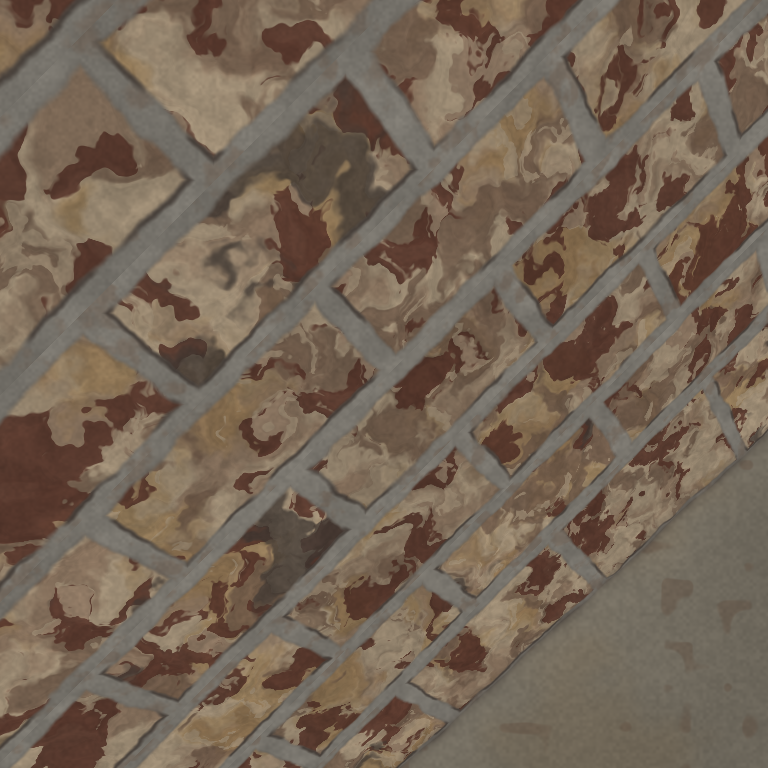
Give the GLSL for this texture, as a WebGL 2 fragment shader.

```glsl
#version 300 es
precision highp float;

uniform vec2 u_resolution;
out vec4 outColor;

const vec3 MORTAR = vec3(0.47, 0.455, 0.425);
const vec3 CONCRETE = vec3(0.465, 0.44, 0.39);
const vec3 CLAY = vec3(0.50, 0.42, 0.345);
const vec3 PALE = vec3(0.60, 0.535, 0.445);
const vec3 OCHRE = vec3(0.53, 0.42, 0.27);
const vec3 UMBER = vec3(0.40, 0.32, 0.26);
const vec3 RUST = vec3(0.32, 0.195, 0.155);
const vec3 SOOT = vec3(0.24, 0.21, 0.19);

const float HORIZON = 2.6465;    // where the courses would converge
const float LAST_ROW = 6.0;
const float BRICK_ASPECT = 2.4;
const float BRICK_PITCH = 0.325;

float hash(vec2 p) {
  return fract(sin(dot(p, vec2(127.1, 311.7))) * 43758.5453);
}

float noise(vec2 p) {
  vec2 i = floor(p);
  vec2 f = fract(p);
  f = f * f * (3.0 - 2.0 * f);
  return mix(mix(hash(i), hash(i + vec2(1, 0)), f.x),
             mix(hash(i + vec2(0, 1)), hash(i + vec2(1, 1)), f.x), f.y);
}

float fbm(vec2 p) {
  float sum = 0.0;
  float amp = 0.533;
  for (int i = 0; i < 4; i++) {
    sum += amp * noise(p);
    p = mat2(1.6, 1.2, -1.2, 1.6) * p + 7.3;
    amp *= 0.5;
  }
  return sum;
}

// Course number from the depth across the diagonal wall
float courseAt(float depth) {
  return 14.712 / (HORIZON - depth) - 5.9;
}

// Flaked, stained face of one brick
vec3 brickColor(vec2 p, vec2 id) {
  float tone = hash(id + 3.7);
  vec2 q = p + 19.0 * vec2(hash(id), hash(id + 8.1));
  vec2 warp = vec2(fbm(q * 3.0), fbm(q * 3.0 + 31.0)) - 0.5;
  vec2 w = q + 0.65 * warp;
  vec3 c = mix(CLAY, PALE, smoothstep(0.34, 0.62, fbm(w * 2.6 + 5.0)));
  c = mix(c, OCHRE, 0.6 * smoothstep(0.48, 0.68, fbm(w * 1.6 + 44.0)));
  c = mix(c, UMBER, 0.8 * smoothstep(0.53, 0.62, fbm(w * 2.2 + 12.0) + 0.12 * (tone - 0.5)));
  float flake = fbm(w * 2.9 + 71.0) + 0.13 * (hash(id + 5.3) - 0.5);
  c = mix(c, RUST, 0.88 * smoothstep(0.565, 0.605, flake));
  c = mix(c, PALE, 0.7 * smoothstep(0.63, 0.67, fbm(w * 4.0 + 90.0)));
  float soot = smoothstep(0.60, 0.68, fbm(w * 1.5 + 23.0)) * step(0.6, tone);
  c = mix(c, SOOT, 0.75 * soot);
  return c * (0.95 + 0.1 * tone) * (0.86 + 0.28 * fbm(w * 9.0));
}

vec3 mortarColor(vec2 p) {
  vec3 c = MORTAR * (0.87 + 0.25 * fbm(p * 4.0));
  return mix(c, UMBER, 0.35 * smoothstep(0.57, 0.75, fbm(p * 5.0 + 60.0)));
}

// Bricks in running bond; edges hold the distance to each side
vec3 wallColor(float along, float course, float floorCourse) {
  float row = min(floor(course), LAST_ROW);
  float column = (along - 0.02) / BRICK_PITCH + 0.5 * mod(row, 2.0);
  vec2 id = vec2(floor(column), row);
  vec2 p = vec2(column * BRICK_ASPECT, course);
  float below = row < LAST_ROW ? row + 1.0 - course : floorCourse + 0.04 - course;
  float left = fract(column) * BRICK_ASPECT;
  float right = BRICK_ASPECT - left;
  float wobble = 0.09 * (fbm(p * 4.0 + 15.0) - 0.5) + 0.03 * (hash(id + 2.0) - 0.5);
  float inset = min(min(left, right), min(course - row, below)) - 0.105 + wobble;

  vec3 c = mix(mortarColor(p), brickColor(p, id), smoothstep(-0.018, 0.022, inset));

  // Shadowed lip on the lower and left sides
  float lip = 1.0 - smoothstep(0.0, 0.035, abs(inset + 0.005));
  float side = 1.0 - smoothstep(0.10, 0.22, min(left, below));
  float broken = smoothstep(0.36, 0.58, noise(p * 3.5 + 40.0));
  return mix(c, SOOT, lip * (0.12 + 0.68 * side * broken));
}

vec3 floorColor(vec2 uv) {
  vec3 c = CONCRETE * (0.92 + 0.12 * fbm(uv * 7.0) + 0.05 * noise(uv * 160.0));
  c = mix(c, OCHRE, 0.16 * smoothstep(0.5, 0.75, fbm(uv * 5.0 + 9.0)));
  return mix(c, UMBER, 0.4 * smoothstep(0.78, 0.88, noise(uv * 38.0)));
}

void main() {
  vec2 uv = gl_FragCoord.xy / u_resolution;
  float depth = uv.x + 1.0 - uv.y;
  float lateral = uv.x + uv.y - 1.0;
  float floorDepth = 1.545 + 0.045 * lateral + 0.008 * (fbm(uv * 18.0) - 0.5);

  float along = lateral / (HORIZON - depth);
  vec3 wall = wallColor(along, courseAt(depth), courseAt(floorDepth));
  float beyond = depth - floorDepth;
  vec3 c = mix(wall, floorColor(uv), smoothstep(-0.004, 0.004, beyond));

  // Grime in the corner and fine surface grain
  float grime = exp(-abs(beyond) * 130.0) * (0.35 + 0.5 * noise(uv * 45.0));
  c = mix(c, SOOT, 0.75 * grime);
  c *= 1.0 - 0.10 * smoothstep(0.0, 0.12, beyond) * uv.x * (1.0 - uv.y);
  c *= 0.96 + 0.08 * noise(uv * 230.0);
  outColor = vec4(c, 1.0);
}
```
